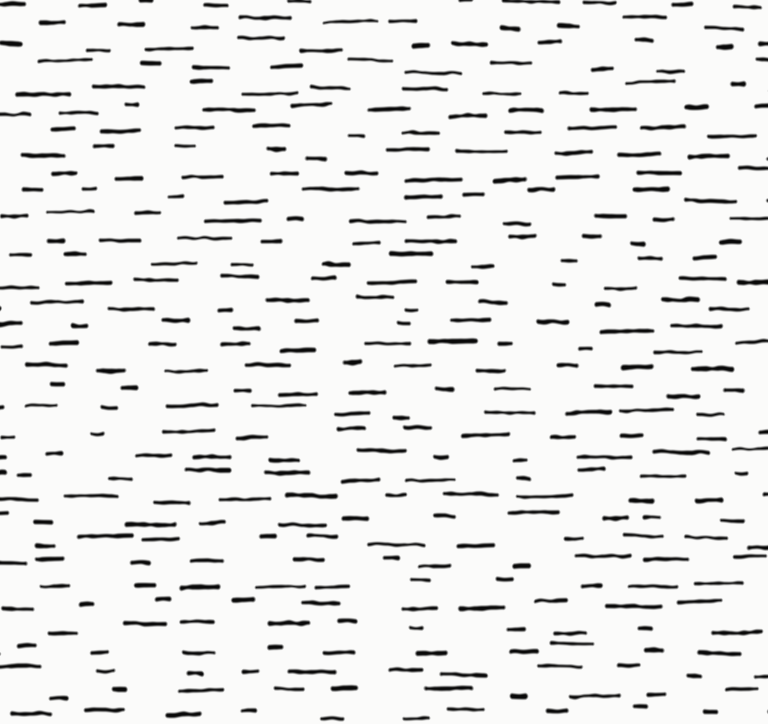
This pattern is drawn by a Shadertoy shader. Its source:

```glsl
// Short hand-inked horizontal dashes scattered evenly over off-white paper.
// Every cell of a row-shifted grid holds one jittered dash, drawn as a capsule
// distance whose centre line and thickness wander with 1D noise.

float hash(vec2 p) {
    return fract(sin(dot(p, vec2(127.1, 311.7))) * 43758.5453);
}

// Smooth 1D value noise in 0..1, one independent track per seed
float noise(float x, float seed) {
    float i = floor(x);
    float f = x - i;
    return mix(hash(vec2(i, seed)), hash(vec2(i + 1.0, seed)), f * f * (3.0 - 2.0 * f));
}

// Signed distance to the dash of one cell; q is relative to the cell centre
float dashDistance(vec2 q, vec2 cell, vec2 cellSize) {
    float seed = hash(cell + 3.7) * 90.0;
    float lengthPick = hash(cell + 17.3);
    float halfLength = mix(0.007, 0.038, pow(lengthPick, 1.2));

    // Jitter sideways only as far as the dash still fits its cell
    float room = 0.5 * cellSize.x - halfLength - 0.006;
    q.x -= room * (2.0 * hash(cell + 41.9) - 1.0);
    q.y -= cellSize.y * 0.62 * (hash(cell + 68.1) - 0.5);

    // Slight tilt and a wavering centre line
    float tilt = 0.07 * (hash(cell + 83.5) - 0.4);
    float wobble = 0.0022 * (noise(q.x * 75.0, seed) - 0.5);
    q.y -= tilt * q.x + wobble;

    // Long strokes tend to be thinner; pressure varies along each one
    float thickness = mix(0.0021, 0.0032, hash(cell + 29.2)) - 0.0004 * lengthPick;
    thickness *= 0.75 + 0.5 * noise(q.x * 110.0, seed + 7.0);

    return length(vec2(max(abs(q.x) - halfLength, 0.0), q.y)) - thickness;
}

void mainImage(out vec4 fragColor, in vec2 fragCoord) {
    vec2 p = fragCoord / iResolution.y;
    vec2 cellSize = vec2(0.105, 0.0298);
    float baseRow = floor(p.y / cellSize.y);

    // Nearest dash among this row and its two neighbours
    float d = 1.0;
    for (int k = -1; k <= 1; k++) {
        float row = baseRow + float(k);
        float shift = row * 0.618 + 0.3 * hash(vec2(row, 5.1));
        float column = floor(p.x / cellSize.x + shift);
        vec2 centre = (vec2(column - shift, row) + 0.5) * cellSize;
        d = min(d, dashDistance(p - centre, vec2(column, row), cellSize));
    }

    // Soft ink edge, never narrower than a pixel
    float softness = max(0.0023, 0.75 / iResolution.y);
    float ink = 1.0 - smoothstep(-softness, softness, d);

    vec3 paperColor = vec3(0.984, 0.984, 0.980);
    vec3 inkColor = vec3(0.03);
    fragColor = vec4(mix(paperColor, inkColor, ink), 1.0);
}
```
